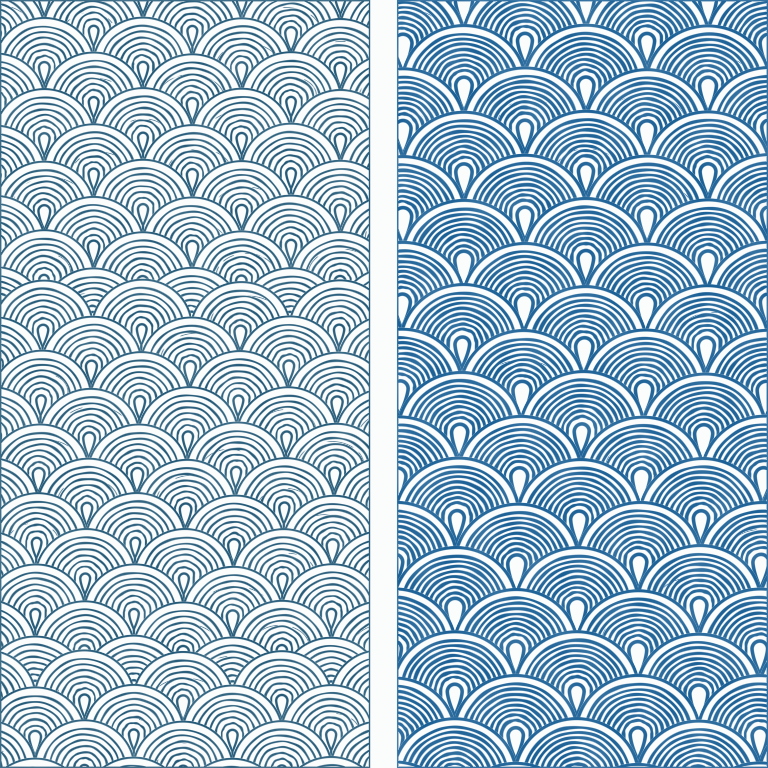
Reproduce this pattern procedurally as a Shadertoy shader.

```glsl
// Two panels of hand-inked overlapping wave scallops, fine on the left and bold on the right.
#define PAPER vec3(0.985, 0.992, 0.993)
#define FINE_INK vec3(0.14, 0.35, 0.47)
#define BOLD_INK vec3(0.11, 0.38, 0.59)
#define LEFT_EDGE 0.482
#define RIGHT_EDGE 0.517
#define BORDER 0.0018
#define WOBBLE 0.0016
#define PRESSURE 0.45
#define ROW_JITTER 0.004
#define DRIFT 0.012
#define STRAY_WIDTH 0.0011

struct Panel {
    vec2 pitch;     // column and row spacing
    vec2 origin;    // top of the first arch
    vec2 radius;    // arch half-width and height
    float rim;      // depth of the first inner ring
    float ringGap;
    float rings;
    float stroke;
    float drop;     // radius of the central drop
    float slip;     // lift of the two crowded rows
    float strays;   // share of arches with a loose stroke
};

float hash(vec2 p) {
    vec3 q = fract(vec3(p.xyx) * 0.1031);
    q += dot(q, q.yzx + 33.33);
    return fract((q.x + q.y) * q.z);
}

float gradientDot(vec2 cell, vec2 offset) {
    float a = 6.2832 * hash(cell);
    return dot(vec2(cos(a), sin(a)), offset);
}

float gradientNoise(vec2 p) {
    vec2 i = floor(p), f = p - i;
    vec2 u = f * f * f * (f * (f * 6.0 - 15.0) + 10.0);
    vec2 e = vec2(0.0, 1.0);
    return mix(mix(gradientDot(i, f), gradientDot(i + e.yx, f - e.yx), u.x),
               mix(gradientDot(i + e, f - e), gradientDot(i + e.yy, f - e.yy), u.x), u.y);
}

float fill(float d, float aa) {
    return 1.0 - smoothstep(-aa, aa, d);
}

// Round on top, tapering to a point below.
float dropDistance(vec2 q, float r) {
    float fall = clamp(-q.y / (3.2 * r), 0.0, 1.0);
    return length(vec2(q.x, max(q.y, 0.0))) - r * (1.0 - fall * sqrt(fall));
}

// Ink inside one arch; q is relative to its centre, depth runs inward from the rim.
float archInk(Panel s, vec2 q, float depth, float seed, float aa) {
    float angle = atan(max(q.y, 0.0), q.x);
    float wave = gradientNoise(vec2(angle * 1.6 + seed * 37.0, depth * 60.0 + seed * 91.0));
    float bent = depth + WOBBLE * wave * smoothstep(0.0, s.rim, depth);
    float ring = clamp(round((bent - s.rim) / s.ringGap), 0.0, s.rings - 1.0);
    float press = gradientNoise(vec2(angle * 2.5 + seed * 53.0, ring * 1.37 + seed * 71.0));
    float halfWidth = 0.5 * s.stroke * (1.0 + PRESSURE * press);

    float ink = fill(abs(bent - s.rim - ring * s.ringGap) - halfWidth, aa);
    ink = max(ink, fill(abs(depth - 0.5 * s.stroke) - 0.55 * s.stroke, aa));

    // Central drop
    float d = dropDistance(q + vec2(0.0, 0.002), s.drop * (0.9 + 0.25 * seed));
    ink = max(ink, fill(abs(d) - 0.6 * s.stroke, aa));

    // Loose stroke crossing the rings
    if (fract(seed * 17.3) < s.strays) {
        vec2 shift = (vec2(fract(seed * 29.1), fract(seed * 43.7)) - 0.5) * 0.3 * s.radius;
        float loop = length((q - shift) * vec2(0.9, 1.2)) - s.radius.y * (0.45 + 0.25 * seed);
        float span = smoothstep(0.0, 0.12, gradientNoise(vec2(angle * 1.5, seed * 63.0)));
        span *= step(0.0, q.y) * step(s.rim, depth);
        ink = max(ink, 0.8 * span * fill(abs(loop) - 0.5 * STRAY_WIDTH, aa));
    }
    return ink;
}

// Paints rows from top to bottom, each covering the one behind.
float scallops(Panel s, vec2 p, float aa) {
    float ink = 0.0;
    p.x += DRIFT * smoothstep(0.3, 0.85, p.y);
    for (int i = -3; i < 25; i++) {
        float row = float(i);
        float stagger = 0.5 * mod(row, 2.0);
        float column = round((p.x - s.origin.x) / s.pitch.x - stagger) + stagger;
        float seed = hash(vec2(column * 2.0 + 41.0, row + 17.0));
        float top = s.origin.y + row * s.pitch.y + ROW_JITTER * (seed - 0.5);
        top -= s.slip * (step(7.5, row) + step(18.5, row));
        vec2 q = vec2(p.x - s.origin.x - column * s.pitch.x, top + s.radius.y - p.y);
        float depth = s.radius.y * (1.0 - length(vec2(q.x, max(q.y, 0.0)) / s.radius));
        if (depth < -aa || p.y - top > 2.5 * s.pitch.y) continue;
        ink = mix(ink, archInk(s, q, depth, seed, aa), fill(-depth, aa));
    }
    return ink;
}

void mainImage(out vec4 fragColor, in vec2 fragCoord) {
    vec2 p = fragCoord / iResolution.xy;
    p.y = 1.0 - p.y;
    float aa = 0.75 / iResolution.y;
    bool bold = p.x > 0.5 * (LEFT_EDGE + RIGHT_EDGE);

    Panel fine = Panel(vec2(0.1285, 0.04635), vec2(0.1862, 0.0221), vec2(0.0664, 0.0638),
                       0.0122, 0.0077, 6.0, 0.0026, 0.0068, 0.0286, 0.5);
    Panel heavy = Panel(vec2(0.1589, 0.0565), vec2(0.7630, 0.0313), vec2(0.0827, 0.0780),
                        0.0130, 0.0068, 8.0, 0.0039, 0.0105, 0.0, 0.25);
    float ink = 0.0;
    if (bold) ink = scallops(heavy, p, aa);
    else ink = scallops(fine, p, aa);

    // Panel frames and the blank strip between them
    vec2 lo = vec2(bold ? RIGHT_EDGE : 0.0, 0.0);
    vec2 hi = vec2(bold ? 1.0 : LEFT_EDGE, 1.0);
    vec2 inset = min(p - lo, hi - p);
    float edge = min(inset.x, inset.y);
    ink = max(ink, fill(edge - BORDER, aa)) * fill(-edge, aa);

    float fade = 0.95 + 0.12 * gradientNoise(p * 28.0);
    vec3 color = mix(PAPER, bold ? BOLD_INK : FINE_INK, ink * min(fade, 1.0));
    fragColor = vec4(color, 1.0);
}
```
